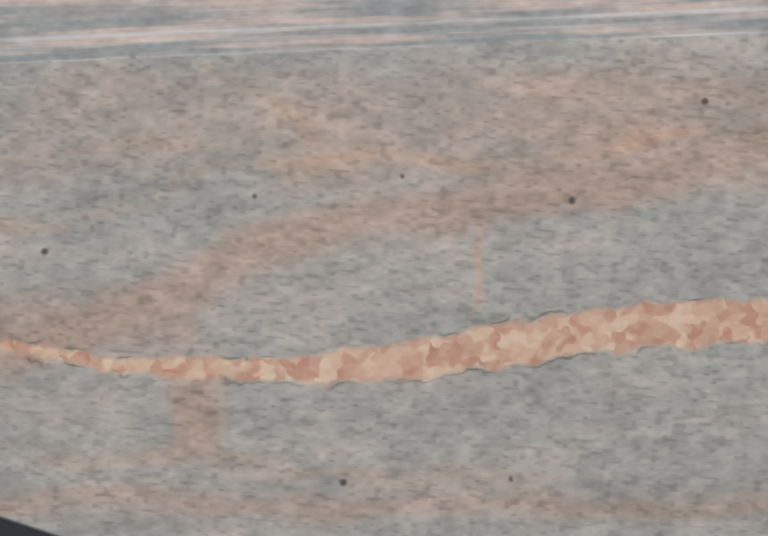
A Shadertoy shader for this texture:

```glsl
// Polished grey granite slab with drifting salmon veins, one crystalline vein
// and a streaked, light-catching top edge. Veins are noise-warped distance
// bands over stretched value noise; crystals are softly blended cells.

const vec3 GREY_DARK   = vec3(0.475, 0.47, 0.46);
const vec3 GREY_LIGHT  = vec3(0.745, 0.745, 0.725);
const vec3 PINK_DARK   = vec3(0.50, 0.44, 0.40);
const vec3 PINK_LIGHT  = vec3(0.79, 0.71, 0.675);
const vec3 ORANGE      = vec3(0.735, 0.59, 0.50);
const vec3 SALMON      = vec3(0.68, 0.49, 0.42);
const vec3 CREAM       = vec3(0.83, 0.74, 0.65);
const vec3 EDGE_BLUE   = vec3(0.55, 0.565, 0.57);
const vec3 EDGE_SHINE  = vec3(0.78, 0.79, 0.80);
const vec3 MINERAL     = vec3(0.27, 0.25, 0.24);
const vec3 SHADOW      = vec3(0.20, 0.21, 0.23);
const vec2 GRAIN_SCALE = vec2(75.0, 130.0);
const float CRYSTAL_SCALE = 52.0;
const float SPOT_SCALE = 7.0;
const float SPOT_CHANCE = 0.14;

float hash(vec2 cell) {
    uvec2 q = uvec2(ivec2(floor(cell))) * uvec2(1597334673u, 3812015801u);
    uint n = (q.x ^ q.y) * 1597334673u;
    n = (n ^ (n >> 15)) * 277803u;
    return float((n ^ (n >> 16)) & 65535u) / 65535.0;
}

vec2 hash2(vec2 cell) {
    return vec2(hash(cell), hash(cell + vec2(71.0, 37.0)));
}

float noise(vec2 p) {
    vec2 i = floor(p), f = fract(p);
    f = f * f * (3.0 - 2.0 * f);
    return mix(mix(hash(i), hash(i + vec2(1, 0)), f.x),
               mix(hash(i + vec2(0, 1)), hash(i + vec2(1, 1)), f.x), f.y);
}

float fbm(vec2 p) {
    float sum = 0.0, gain = 0.533;
    for (int i = 0; i < 4; i++) {
        sum += gain * noise(p);
        p = mat2(1.9, 0.3, -0.3, 1.9) * p + 17.0;
        gain *= 0.5;
    }
    return sum;
}

float band(float d, float halfWidth, float soft) {
    return 1.0 - smoothstep(halfWidth - soft, halfWidth + soft, abs(d));
}

float span(float v, float lo, float hi, float soft) {
    return smoothstep(lo - soft, lo + soft, v) * (1.0 - smoothstep(hi - soft, hi + soft, v));
}

// Diffuse pink staining: broad bands, a rising plume and faint low streaks
float pinkAmount(vec2 p, float cloud) {
    float rise = 0.36 + 0.22 * smoothstep(0.0, 0.7, p.x) + 0.17 * max(p.x - 0.6, 0.0);
    float pink = band(p.y - rise, 0.055, 0.035);
    float upper = span(p.y, 0.66, 0.87, 0.05) * (0.5 + 0.3 * smoothstep(0.6, 1.3, p.x));
    pink = max(pink, upper + 1.2 * (cloud - 0.5));
    pink = max(pink, 0.75 * span(p.x, -0.2, 0.38, 0.04) * span(p.y, 0.33, 0.45, 0.05));
    pink = max(pink, 0.95 * band(p.x - 0.36, 0.05, 0.02) * span(p.y, 0.12, 0.33, 0.02));
    pink = max(pink, 0.8 * band(p.y - 0.16 + 0.07 * p.x, 0.015, 0.03) * smoothstep(0.3, 0.55, cloud));
    return max(pink, 0.85 * band(p.y - 0.04 - 0.04 * cloud, 0.024, 0.03));
}

// Narrow orange threads that follow the bedding, plus a steep crack
float orangeAmount(vec2 p, float cloud) {
    float path = 0.595 + 0.11 * smoothstep(0.1, 0.55, p.x) + 0.11 * smoothstep(0.95, 1.55, p.x);
    float thread = 0.9 * band(p.y - path, 0.008, 0.018);
    float arch = 0.70 + 0.035 * sin(p.x * 7.0);
    thread = max(thread, 0.6 * band(p.y - arch, 0.005, 0.018) * (1.0 - smoothstep(0.4, 0.8, p.x)));
    float fall = 0.88 - 0.6 * (p.x - 0.36);
    thread = max(thread, 0.6 * band(p.y - fall, 0.014, 0.028) * span(p.x, 0.36, 0.6, 0.04));
    float crack = p.x - 0.89 - 0.22 * (p.y - 0.48);
    thread = max(thread, 0.8 * band(crack, 0.006, 0.012) * span(p.y, 0.41, 0.58, 0.03));
    return thread * smoothstep(0.1, 0.75, cloud);
}

// Random tone of jittered cells, blended across their borders
float crystalTone(vec2 p) {
    vec2 sum = vec2(0.0);
    for (int k = 0; k < 9; k++) {
        vec2 cell = floor(p) + vec2(k % 3 - 1, k / 3 - 1);
        vec2 d = p - cell - hash2(cell);
        sum += vec2(hash(cell + 19.0), 1.0) * exp(-7.0 * dot(d, d));
    }
    return sum.x / sum.y;
}

void mainImage(out vec4 fragColor, in vec2 fragCoord) {
    vec2 p = fragCoord / iResolution.y;
    float cloud = fbm(p * vec2(5.0, 13.0) + 3.0);
    vec2 warped = p + 0.06 * (vec2(fbm(p * 9.0), fbm(p * vec2(7.0, 14.0) + 40.0)) - 0.5);

    // Grey ground and pink staining share one stretched grain
    float grain = 0.5 + 0.5 * (fbm(p * GRAIN_SCALE * 0.4) - 0.5) + 0.2 * (noise(p * GRAIN_SCALE) - 0.5);
    float tone = clamp(grain + 0.4 * (cloud - 0.5) + 0.1 * (p.y - 0.45), 0.0, 1.0);
    float pink = clamp(pinkAmount(warped, cloud) + 0.5 * (grain - 0.5), 0.0, 1.0);
    vec3 color = mix(mix(GREY_DARK, GREY_LIGHT, tone), mix(PINK_DARK, PINK_LIGHT, tone), pink);
    float orange = 0.75 * orangeAmount(warped, cloud);
    color = mix(color, ORANGE + 0.25 * (grain - 0.5), orange);
    color *= 1.0 - 0.10 * smoothstep(0.55, 1.0, noise(mat2(65.0, 12.0, -9.0, 140.0) * p));

    // Sparse dark mineral spots
    vec2 cell = floor(p * SPOT_SCALE);
    vec2 offset = fract(p * SPOT_SCALE) - 0.2 - 0.6 * hash2(cell + 5.0);
    float radius = mix(0.02, 0.05, hash(cell + 31.0));
    float spot = band(length(offset) + 0.05 * (grain - 0.5), radius, 0.03);
    color = mix(color, MINERAL, 0.75 * spot * step(hash(cell + 53.0), SPOT_CHANCE));

    // Crystalline vein with ragged borders and broken dark rims
    float d = p.y - 0.353 + 0.045 * cos((p.x - 0.46) * 3.4) + 0.03 * (fbm(p * 26.0) - 0.5);
    float halfWidth = mix(0.011, 0.041, smoothstep(0.0, 1.1, p.x));
    float crystal = crystalTone(p * CRYSTAL_SCALE + noise(p * 70.0));
    vec3 veinColor = mix(SALMON, CREAM, clamp(0.9 * crystal + 0.5 * (grain - 0.4), 0.0, 1.0));
    float rim = band(abs(d) - halfWidth - 0.004, 0.001, 0.004) * smoothstep(0.45, 0.8, noise(p * vec2(30.0, 12.0)));
    color = mix(color, veinColor, 0.9 * band(d, halfWidth, 0.008)) * (1.0 - 0.3 * rim);

    // Streaked upper edge with bright reflected lines
    float t = p.y - 0.884 - 0.039 * p.x + 0.004 * (noise(p * 8.0) - 0.5);
    float streak = fbm(vec2(p.x * 4.0, t * 60.0));
    vec3 edgeColor = mix(EDGE_BLUE, PINK_LIGHT, smoothstep(0.3, 0.8, streak)) + 0.2 * (grain - 0.5);
    color = mix(color, edgeColor, 0.8 * smoothstep(-0.004, 0.006, t));
    float shine = band(t, 0.002, 0.004) + 0.8 * band(t - 0.043, 0.003, 0.005) + 0.4 * band(t - 0.026, 0.002, 0.005);
    color = mix(color, EDGE_SHINE, clamp(shine * smoothstep(0.1, 0.8, streak), 0.0, 1.0));

    // Shadow beyond the lower left corner
    color = mix(color, SHADOW, smoothstep(-0.005, 0.005, 0.036 - 0.33 * p.x - p.y));
    fragColor = vec4(clamp(color, 0.0, 1.0), 1.0);
}
```
